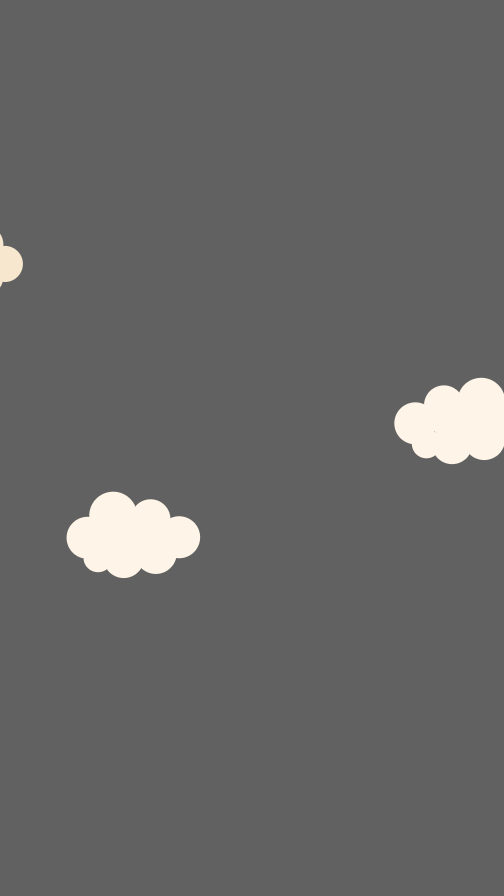
This background is drawn by a Shadertoy shader. Its source:

```glsl
// Flat, crisp clouds drifting over a plain grey sky.
// Each cloud is a union of circles (signed distances); the crown lobes can be
// mirrored for variety. Lengths are fractions of the canvas width.

#define SKY_COLOR    vec3(0.38, 0.38, 0.38)
#define CREAM_COLOR  vec3(0.996, 0.961, 0.910)
#define SAND_COLOR   vec3(0.970, 0.906, 0.808)
#define CLOUD_RADIUS 0.1331
#define EDGE_PIXELS  1.0

const int LOBE_COUNT = 8;
const int CROWN_COUNT = 4;
const int CLOUD_COUNT = 3;

// Lobe centre and radius in half cloud widths; the crown comes first.
const vec3 LOBES[LOBE_COUNT] = vec3[](
    vec3(-0.678, -0.017, 0.313),
    vec3(-0.296,  0.313, 0.357),
    vec3( 0.261,  0.261, 0.296),
    vec3( 0.687, -0.009, 0.313),
    vec3(-0.522, -0.313, 0.217),
    vec3(-0.139, -0.313, 0.304),
    vec3( 0.339, -0.243, 0.313),
    vec3( 0.0,    0.0,   0.417));

// Cloud centre, scale and crown direction (-1 mirrors it).
const vec4 CLOUDS[CLOUD_COUNT] = vec4[](
    vec4( 0.264,  0.713, 1.0,   1.0),
    vec4( 0.9155, 0.939, 1.0,  -1.0),
    vec4(-0.068,  1.256, 0.86, -1.0));

// Signed distance to a cloud of unit half width.
float cloudDistance(vec2 p, float crownDirection) {
    float nearest = 1e5;
    for (int i = 0; i < LOBE_COUNT; i++) {
        vec3 lobe = LOBES[i];
        if (i < CROWN_COUNT) lobe.x *= crownDirection;
        nearest = min(nearest, length(p - lobe.xy) - lobe.z);
    }
    return nearest;
}

void mainImage(out vec4 fragColor, in vec2 fragCoord) {
    vec2 p = fragCoord / iResolution.x;
    float edgeWidth = EDGE_PIXELS / iResolution.x;
    vec3 color = SKY_COLOR;

    // Layer the clouds with antialiased edges; the small one is warmer.
    for (int i = 0; i < CLOUD_COUNT; i++) {
        vec4 cloud = CLOUDS[i];
        float radius = CLOUD_RADIUS * cloud.z;
        float d = cloudDistance((p - cloud.xy) / radius, cloud.w) * radius;
        float coverage = clamp(0.5 - d / edgeWidth, 0.0, 1.0);
        vec3 tint = cloud.z < 1.0 ? SAND_COLOR : CREAM_COLOR;
        color = mix(color, tint, coverage);
    }

    fragColor = vec4(color, 1.0);
}
```
